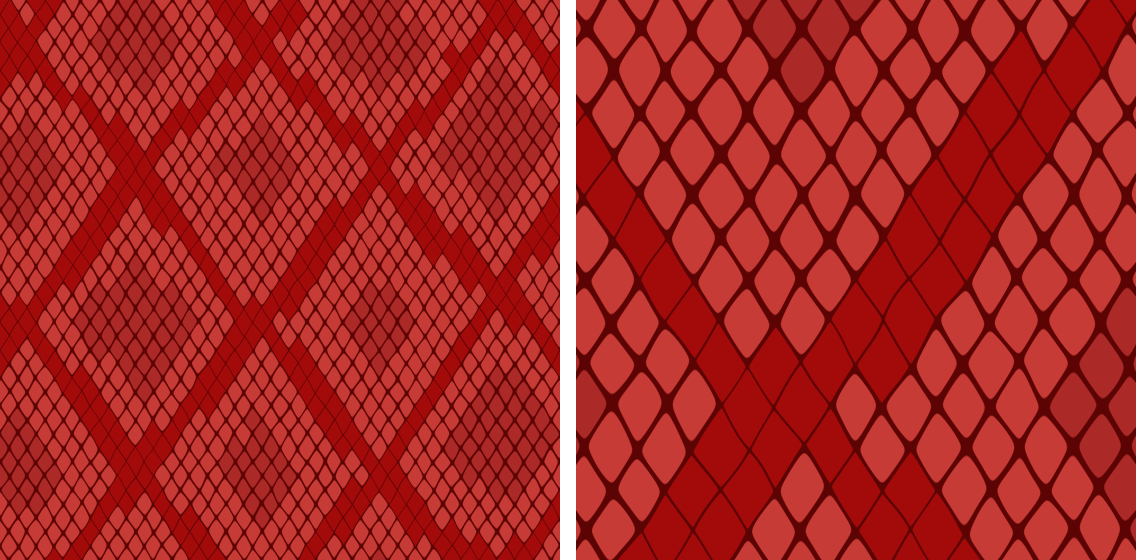
Left, the full canvas; right, a detail of the centre.
Write a three.js fragment shader that draws this pattern.

```glsl
// Red snakeskin: a lattice of pointed scales, each tinted as a whole.
// A larger, slightly warped diamond net sampled at every scale's centre
// picks band, body or heart colour; gaps between scales show the dark skin.

varying vec2 vUv;

const vec2 SCALES = vec2(31.0, 20.0);          // scales across and down
const vec2 NET_ORIGIN = vec2(0.035, 0.052);    // first crossing, from top left
const vec2 NET_STEP = vec2(0.2135, 0.263);     // half diagonals of a net diamond
const float NET_WOBBLE = 0.045;
const float NET_LIFT = 0.065;                  // rise of the net at the right
const float BAND_HALF = 0.064;
const float HEART_SIZE = 0.42;
const float HEART_VARIATION = 0.14;
const float SCALE_JITTER = 0.10;
const float BODY_GAP = 0.00095;                // half widths of the seams
const float BAND_GAP = 0.0006;
const float BODY_ROUND = 0.065;
const float BAND_ROUND = 0.016;

const vec3 SKIN = vec3(0.36, 0.01, 0.01);
const vec3 BAND = vec3(0.64, 0.04, 0.04);
const vec3 BODY = vec3(0.78, 0.23, 0.21);
const vec3 HEART = vec3(0.67, 0.16, 0.15);

float hash(vec2 p) {
  vec3 q = fract(p.xyx * 0.1031);
  q += dot(q, q.yzx + 33.33);
  return fract((q.x + q.y) * q.z);
}

vec2 gradient(vec2 p) {
  float angle = 6.2832 * hash(p);
  return vec2(cos(angle), sin(angle));
}

float gradientNoise(vec2 p) {
  vec2 i = floor(p), f = fract(p);
  vec2 s = f * f * f * (f * (f * 6.0 - 15.0) + 10.0);
  vec2 e = vec2(1.0, 0.0);
  float low = mix(dot(gradient(i), f), dot(gradient(i + e), f - e), s.x);
  float high = mix(dot(gradient(i + e.yx), f - e.yx),
                   dot(gradient(i + e.xx), f - e.xx), s.x);
  return mix(low, high, s.y);
}

// Net coordinates: bands run along whole numbers of either axis.
vec2 netCoords(vec2 p) {
  vec2 q = vec2(p.x, 1.0 - p.y);
  q.y += NET_LIFT * smoothstep(0.72, 0.88, q.x);
  vec2 n = (q - NET_ORIGIN) / NET_STEP;
  float fromTop = q.y - 0.085;
  n.y -= 0.12 * cos(14.6 * fromTop) * exp(-3.07 * fromTop); // shorter top row
  vec2 wobble = vec2(gradientNoise(p * 9.0), gradientNoise(p * 9.0 + 31.0));
  return 0.5 * vec2(n.x + n.y, n.x - n.y) + NET_WOBBLE * wobble;
}

// Heart size swells and shrinks from diamond to diamond.
float heartSize(vec2 diamond) {
  float column = diamond.x + diamond.y + 1.0;
  float row = diamond.x - diamond.y - 2.0;
  float swell = cos(2.0944 * (column - 1.0)) * (1.0 - 0.3 * row * row);
  return HEART_SIZE + HEART_VARIATION * swell;
}

void main() {
  // Nearest centre in the staggered lattice of scales.
  vec2 jitter = vec2(gradientNoise(vUv * 24.0), gradientNoise(vUv * 24.0 + 57.0));
  vec2 g = vUv * SCALES + vec2(0.5, 0.0) + SCALE_JITTER * jitter;
  float a = floor(g.x + g.y), b = floor(g.x - g.y);
  vec2 center = 0.5 * vec2(a + b + 1.0, a - b);
  vec2 local = g - center;

  // Kind of scale, from the net at its centre.
  vec2 net = netCoords((center - vec2(0.5, 0.0)) / SCALES);
  vec2 off = abs(fract(net) - 0.5);
  float fromMiddle = max(off.x, off.y);
  bool isBand = fromMiddle > 0.5 - BAND_HALF;
  bool isHeart = fromMiddle < 0.5 * heartSize(floor(net));
  vec3 tint = isBand ? BAND : (isHeart ? HEART : BODY);

  // Rounded diamond; seams vary a little from scale to scale.
  float corner = isBand ? BAND_ROUND : BODY_ROUND;
  float gap = (isBand ? BAND_GAP : BODY_GAP) * mix(0.6, 1.4, hash(center * 2.0 + 7.0));
  vec2 soft = sqrt(local * local + corner * corner);
  float inside = (0.5 - soft.x - soft.y) / length(SCALES) - gap;
  float blur = 0.7 * fwidth(vUv.x);
  gl_FragColor = vec4(mix(SKIN, tint, smoothstep(-blur, blur, inside)), 1.0);
}
```
